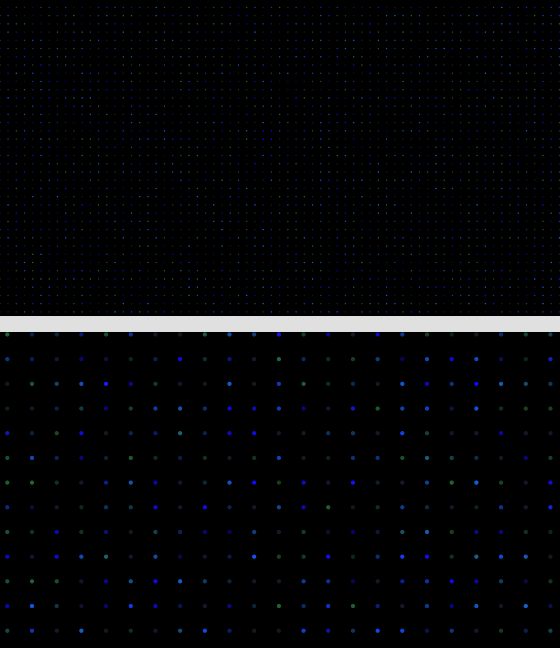
Top: the whole. Bottom: its middle third, enlarged.
Reproduce this pattern procedurally as a WebGL 2 fragment shader.

```glsl
#version 300 es
precision highp float;
// A sparse grid of tiny glowing dots on black, 38.4 rows to the canvas height.
// Each cell hashes its index to pick a hue from green through azure to blue,
// and a brightness that leaves some dots almost unlit.

uniform vec2 u_resolution;
out vec4 fragColor;

float hash(vec2 p) {
    return fract(sin(dot(p, vec2(127.1, 311.7))) * 43758.5453);
}

// Hue ramp: dark green, azure, pure blue
vec3 dotColor(float t) {
    vec3 green = vec3(0.13, 0.40, 0.20);
    vec3 azure = vec3(0.07, 0.38, 0.95);
    vec3 blue = vec3(0.07, 0.04, 1.0);
    vec3 c = mix(green, azure, smoothstep(0.15, 0.55, t));
    return mix(c, blue, smoothstep(0.55, 0.85, t));
}

void main() {
    // Square cells; columns start on the left edge, rows half a cell up
    float cellsPerPixel = 38.4 / u_resolution.y;
    vec2 p = gl_FragCoord.xy * cellsPerPixel + vec2(0.52, 0.0);
    vec2 cell = floor(p);
    float dist = length(fract(p) - 0.5);

    // Round dot with an edge about one pixel wide
    float edge = 0.55 * cellsPerPixel;
    float disc = 1.0 - smoothstep(0.085 - edge, 0.085 + edge, dist);

    // Random hue and brightness for each dot
    float hue = hash(cell);
    float light = mix(0.12, 1.0, hash(cell + 57.3));
    vec3 color = dotColor(hue) * light;

    // Dimmest dots turn a greyish violet
    color = mix(vec3(0.11, 0.08, 0.16), color, smoothstep(0.15, 0.4, light));

    fragColor = vec4(color * disc, 1.0);
}
```
